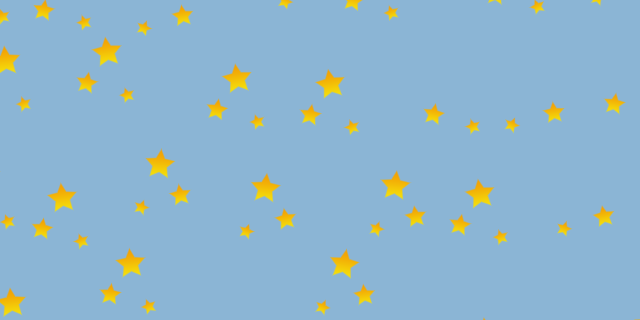
Reproduce this pattern procedurally as a Shadertoy shader.

```glsl
// Scattered trios of golden five-pointed stars on a flat sky blue.
// A staggered grid holds one jittered trio per cell: big, medium and small,
// randomly mirrored and tilted, each star shaded from orange down to yellow.

const float TAU = 6.2831853;

vec2 hash2(vec2 p) {
    vec3 h = fract(p.xyx * vec3(0.1031, 0.1030, 0.0973));
    h += dot(h, h.yzx + 33.33);
    return fract((h.xx + h.yz) * h.zy);
}

// Distance to a star of outer radius r, by folding into half a point
float starDistance(vec2 p, float r) {
    float sector = TAU / 5.0;
    float a = abs(mod(atan(p.x, p.y) + 0.5 * sector, sector) - 0.5 * sector);
    vec2 q = length(p) * vec2(cos(a), sin(a));
    vec2 tip = vec2(r, 0.0);
    vec2 notch = 0.5 * r * vec2(cos(0.5 * sector), sin(0.5 * sector));
    vec2 edge = notch - tip;
    return dot(q - tip, normalize(vec2(edge.y, -edge.x)));
}

// Paints one tilted star with its own vertical gradient
void paintStar(inout vec3 color, vec2 p, float r, float tilt) {
    float c = cos(tilt), s = sin(tilt);
    p = mat2(c, -s, s, c) * p;
    float pixel = 1.0 / iResolution.y;
    float cover = smoothstep(pixel, -pixel, starDistance(p, r));
    vec3 yellow = vec3(0.96, 0.88, 0.04);
    vec3 orange = vec3(0.95, 0.64, 0.02);
    vec3 gold = mix(yellow, orange, smoothstep(-1.0, 0.9, p.y / r));
    color = mix(color, gold, cover);
}

// Paints a trio around its centre; some trios lack the big star
void paintTrio(inout vec3 color, vec2 p, vec2 id) {
    vec2 pick = hash2(id + 41.0);
    vec2 lean = hash2(id + 83.0) - 0.5;
    float side = pick.x < 0.6 ? 1.0 : -1.0;
    p.x *= side;
    if (pick.y > 0.24)
        paintStar(color, p - vec2(0.0, 0.06), 0.0475, 0.14 + 0.1 * lean.x);
    paintStar(color, p - vec2(-0.064, -0.036), 0.034, -0.15 + 0.1 * lean.y);
    paintStar(color, p - vec2(0.063 + 0.012 * lean.x, -0.074), 0.0235, 0.36 + 0.1 * lean.y);
}

void mainImage(out vec4 fragColor, in vec2 fragCoord) {
    vec2 p = fragCoord / iResolution.y;
    vec3 color = vec3(0.545, 0.71, 0.835);

    // Visit the trios of the surrounding cells, odd rows shifted by half
    float density = 3.05;
    vec2 g = p * density + vec2(0.27, 0.35);
    vec2 base = floor(g);
    for (int j = -1; j <= 1; j++)
    for (int i = -1; i <= 1; i++) {
        vec2 id = base + vec2(i, j);
        vec2 center = id + 0.5 + vec2(0.5 * mod(id.y, 2.0), 0.0);
        center += (hash2(id + 7.0) - 0.5) * vec2(0.42, 0.46);
        paintTrio(color, (g - center) / density, id);
    }
    fragColor = vec4(color, 1.0);
}
```
